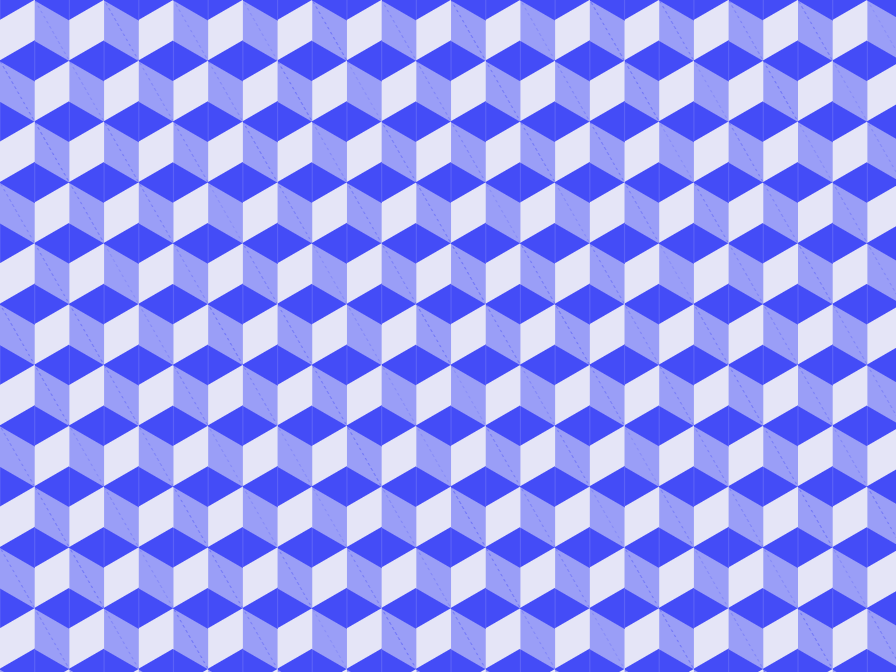
Give the GLSL for this pattern, as a WebGL 2 fragment shader.

```glsl
#version 300 es
precision highp float;
// Tumbling blocks: blue rhombic tops over a checker of pale and violet sides.
// Two half-shifted lattices of rhombi cover a half-tile checkerboard; faint
// broken creases cross the violet sides and hairline seams split the tops.

uniform vec2 u_resolution;
out vec4 outColor;

const vec3 PALE = vec3(0.898, 0.898, 0.969);
const vec3 BLUE = vec3(0.267, 0.298, 0.969);
const float SIDE_TINT = 0.467;              // blue laid over pale on the sides
const vec2 TILE = vec2(0.10326, 0.18105);   // one repeat, in canvas heights
const vec2 SLOPE = vec2(0.5, 0.8660254);    // normal of the rhombus edges

float hash(vec2 p) {
    vec3 q = fract(vec3(p.xyx) * 0.1031);
    q += dot(q, q.yzx + 33.33);
    return fract((q.x + q.y) * q.z);
}

// Coverage of a shape from its signed distance (negative inside).
float fill(float d, float px) {
    return clamp(0.5 - d / px, 0.0, 1.0);
}

// Coverage of a thin line, kept true to its width below one pixel.
float hairline(float d, float width, float px) {
    return fill(abs(d) - 0.5 * max(width, px), px) * min(width / px, 1.0);
}

// Offset from the nearest point of a lattice with the given spacing.
vec2 latticeOffset(vec2 p, vec2 spacing) {
    return (fract(p / spacing + 0.5) - 0.5) * spacing;
}

// Rhombus distance; its left half reaches slightly further than its right.
float rhombus(vec2 p, vec2 tile) {
    float reach = p.x < 0.0 ? 0.1275 : 0.1225;
    return dot(abs(p), SLOPE) - reach * dot(tile, SLOPE);
}

// Smoothed square wave: +1 on the first half of each period, -1 on the second.
vec2 squareWave(vec2 p, vec2 period, float px) {
    vec2 d = (0.25 - abs(fract(p / period + 0.25) - 0.5)) * period;
    return clamp(2.0 * d / px, -1.0, 1.0);
}

// Broken diagonal from the upper left to the lower right of each half tile.
float crease(vec2 p, vec2 cell, float px) {
    vec2 id = floor(p / cell);
    vec2 local = fract(p / cell);
    float d = (local.x - local.y) * cell.x * cell.y / length(cell);
    float dash = smoothstep(-0.5, 0.5, sin(local.y * 75.0 + 6.2832 * hash(id)));
    float strength = mix(0.35, 1.0, hash(id + 17.0));
    return hairline(d, 0.0017, px) * dash * strength;
}

void main() {
    // Measured from the upper left corner, y pointing down.
    float px = 1.0 / u_resolution.y;
    vec2 p = vec2(gl_FragCoord.x, u_resolution.y - gl_FragCoord.y) * px;

    // Sides: a checker of half tiles.
    vec2 wave = squareWave(p, TILE, px);
    float side = 0.5 - 0.5 * wave.x * wave.y;
    vec3 violet = mix(PALE, BLUE, SIDE_TINT);
    vec3 creased = mix(violet, BLUE, SIDE_TINT);
    vec3 shade = mix(violet, creased, crease(p, 0.5 * TILE, px));
    vec3 color = mix(PALE, shade, side);

    // Tops: two rhombus lattices, each with a vertical seam at its centers.
    for (int i = 0; i < 2; i++) {
        vec2 q = latticeOffset(p + 0.5 * TILE * float(i), TILE);
        float seam = 0.14 * hairline(q.x, 0.0017, px);
        vec3 top = mix(BLUE, PALE, seam);
        color = mix(color, top, fill(rhombus(q, TILE), px));
    }

    outColor = vec4(color, 1.0);
}
```
